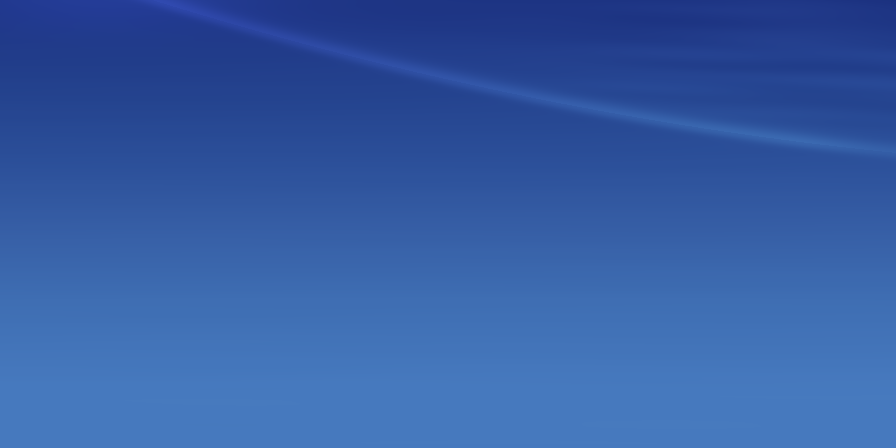
A Shadertoy shader for this texture:

```glsl
// Deep blue evening sky that brightens toward the bottom, crossed by a
// thin curved vapour trail. A stack of colour ramps makes the sky; a parabola
// gives the trail, and stretched gradient noise adds faint high cloud.
#define TRAIL_START 0.17
#define TRAIL_SLOPE 0.622
#define TRAIL_BEND 0.254
#define TRAIL_WIDTH 0.017
#define TRAIL_GLOW 0.065
#define WISP_AMOUNT 0.035
#define WISP_SCALE vec2(4.0, 26.0)
#define BAND_AMOUNT 0.004

vec2 hashGradient(vec2 cell) {
    float h = fract(sin(dot(cell, vec2(127.1, 311.7))) * 4375.85);
    float angle = 6.2832 * h;
    return vec2(cos(angle), sin(angle));
}

float gradientNoise(vec2 p) {
    vec2 i = floor(p), f = fract(p);
    vec2 u = f * f * f * (f * (f * 6.0 - 15.0) + 10.0);
    float a = dot(hashGradient(i), f);
    float b = dot(hashGradient(i + vec2(1, 0)), f - vec2(1, 0));
    float c = dot(hashGradient(i + vec2(0, 1)), f - vec2(0, 1));
    float d = dot(hashGradient(i + vec2(1, 1)), f - vec2(1, 1));
    return mix(mix(a, b, u.x), mix(c, d, u.x), u.y);
}

float bump(float x, float centre, float width) {
    float t = (x - centre) / width;
    return exp(-t * t);
}

float ramp(float a, float b, float x) {
    return clamp((x - a) / (b - a), 0.0, 1.0);
}

// Sky colour by depth below the top edge
vec3 skyColor(float depth) {
    vec3 c = vec3(0.115, 0.205, 0.515);
    c = mix(c, vec3(0.14, 0.26, 0.555), ramp(0.03, 0.21, depth));
    c = mix(c, vec3(0.17, 0.31, 0.60), ramp(0.21, 0.36, depth));
    c = mix(c, vec3(0.21, 0.365, 0.645), ramp(0.36, 0.50, depth));
    c = mix(c, vec3(0.245, 0.43, 0.70), ramp(0.50, 0.67, depth));
    c = mix(c, vec3(0.275, 0.475, 0.745), ramp(0.67, 0.86, depth));
    return c;
}

// Depth of the trail below the top edge
float trailDepth(float x) {
    float t = x - TRAIL_START;
    return TRAIL_SLOPE * t - TRAIL_BEND * t * t;
}

void mainImage(out vec4 fragColor, in vec2 fragCoord) {
    vec2 uv = fragCoord / iResolution.xy;
    float depth = 1.0 - uv.y;
    vec3 color = skyColor(depth);

    // Violet haze in the upper left
    float haze = bump(uv.x, 0.11, 0.16) * bump(depth, 0.0, 0.075);
    color += haze * vec3(0.025, 0.03, 0.075);

    // Faint wisps above the trail on the right
    float above = trailDepth(uv.x) - depth;
    float upperSky = smoothstep(0.0, 0.07, above) * smoothstep(0.4, 0.85, uv.x);
    vec2 slanted = vec2(uv.x, depth - 0.10 * uv.x);
    float wisp = gradientNoise(slanted * WISP_SCALE);
    color += upperSky * WISP_AMOUNT * wisp * vec3(0.7, 1.0, 1.1);
    float veil = bump(depth, 0.11 + 0.07 * (uv.x - 0.75), 0.025)
               + bump(depth, 0.185, 0.025);
    color += upperSky * veil * vec3(0.016, 0.025, 0.03);

    // Trail: a thin core with a soft glow on its upper side
    vec3 trailTint = mix(vec3(0.05, 0.055, 0.105), vec3(0.065, 0.11, 0.10),
                         smoothstep(0.25, 0.85, uv.x));
    float coreWidth = above > 0.0 ? TRAIL_WIDTH * 1.25 : TRAIL_WIDTH * 0.8;
    float core = bump(above, 0.0, coreWidth);
    float glow = exp(-abs(above) / TRAIL_GLOW) * (above > 0.0 ? 0.3 : 0.08);
    float fade = smoothstep(0.04, 0.20, uv.x) * mix(1.0, 0.65, smoothstep(0.88, 1.0, uv.x));
    color += trailTint * fade * (core * 0.8 + glow);

    // Slight horizontal banding
    color += BAND_AMOUNT * gradientNoise(vec2(uv.x * 2.0, depth * 40.0));

    fragColor = vec4(clamp(color, 0.0, 1.0), 1.0);
}
```
